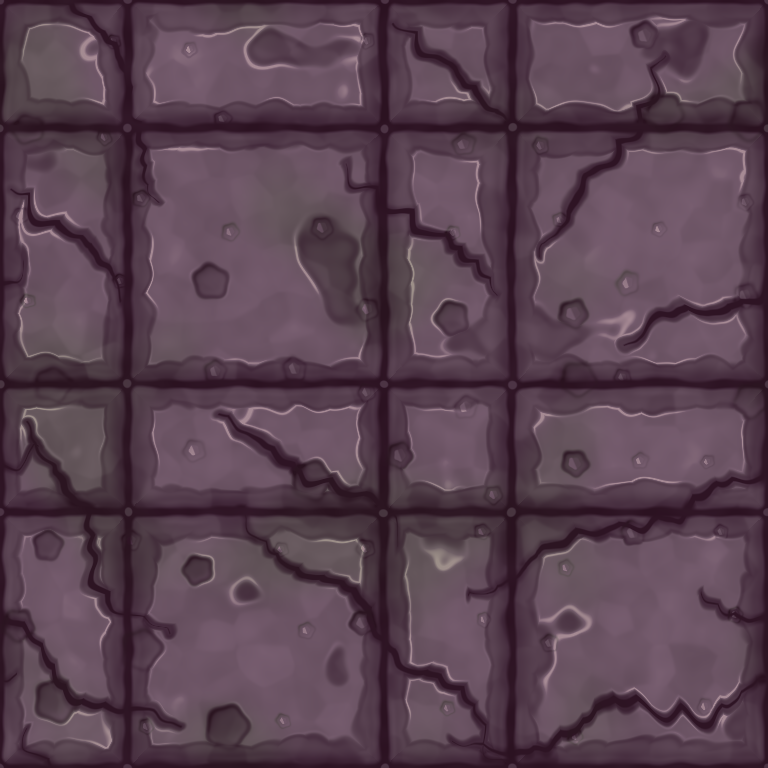
Give the GLSL for this texture, as a Shadertoy shader.

```glsl
// Cracked purple stone paving: narrow and wide slabs alternate in both directions.
// Slab distance, chips, craters and wandering cracks add up to one tone value,
// which a six step colour ramp turns into paint. Everything wraps at the canvas edge.

const vec3 RAMP[6] = vec3[6](
    vec3(0.17, 0.07, 0.13), vec3(0.26, 0.16, 0.23), vec3(0.33, 0.24, 0.30),
    vec3(0.40, 0.31, 0.37), vec3(0.46, 0.36, 0.43), vec3(0.65, 0.54, 0.58));
const vec3 MOSS_TINT = vec3(0.94, 1.04, 0.92);
const float REPEATS = 2.0;               // narrow + wide pairs per side
const vec2 SPLIT = vec2(1.0, 2.0) / 3.0; // where each pair divides
const float CORNER = 0.014;
const float JOINT = 0.0055;
const float BEVEL = 0.022;
const float CRATER_GRID = 9.0;
const float DAB_GRID = 26.0;
const int CRACKS = 12;
const float CRACK_WIDTH = 0.0036;
const vec2 LIGHT = vec2(-0.5, 0.85);

vec2 hash2(vec2 p) {
    vec3 q = fract((p.xyx + 7.3) * vec3(0.1031, 0.1030, 0.0973));
    q += dot(q, q.yzx + 33.33);
    return fract((q.xx + q.yz) * q.zy);
}

float corner(vec2 cell, vec2 offset, float scale, float seed) {
    float a = 6.2832 * hash2(mod(cell, scale) + seed).x;
    return dot(vec2(cos(a), sin(a)), offset);
}

// Gradient noise that wraps over the unit square
float noise(vec2 uv, float scale, float seed) {
    vec2 p = uv * scale, i = floor(p), f = p - i, e = vec2(1, 0);
    vec2 u = f * f * f * (f * (f * 6.0 - 15.0) + 10.0);
    return mix(mix(corner(i, f, scale, seed), corner(i + e.xy, f - e.xy, scale, seed), u.x),
               mix(corner(i + e.yx, f - e.yx, scale, seed), corner(i + 1.0, f - 1.0, scale, seed), u.x), u.y);
}

float band(float x, float width) { return exp(-x * x / (width * width)); }

// Soft cellular patches that read as brush dabs, -0.5 to 0.5
float dabs(vec2 uv) {
    vec2 p = uv * DAB_GRID, cell = floor(p);
    float sum = 0.0, weight = 1e-6;
    for (int k = 0; k < 9; k++) {
        vec2 c = cell + vec2(k % 3, k / 3) - 1.0;
        vec2 h = hash2(mod(c, DAB_GRID) + 50.0), v = p - c - h;
        float w = exp(-14.0 * dot(v, v));
        sum += w * hash2(h * 91.0).x;
        weight += w;
    }
    return sum / weight - 0.5;
}

// Tone change from craters; the large ones also bite into the raised face
float craters(vec2 uv, inout float face) {
    vec2 cell = floor(uv * CRATER_GRID);
    float tone = 0.0;
    for (int k = 0; k < 9; k++) {
        vec2 c = cell + vec2(k % 3, k / 3) - 1.0, id = mod(c, CRATER_GRID);
        vec2 h = hash2(id + 120.0), kind = hash2(id + 170.0);
        if (kind.x > 0.78) continue;
        float radius = mix(0.009, 0.027, kind.y * kind.y);
        vec2 v = (uv - (c + 0.2 + 0.6 * h) / CRATER_GRID) / radius;
        float r = length(v) * (1.0 + 0.07 * sin(5.0 * atan(v.y, v.x + 1e-5) + 6.3 * h.x));
        float bowl = 1.0 - smoothstep(0.82, 1.08, r);
        tone -= bowl * (0.3 + 0.85 * dot(v, LIGHT) * smoothstep(0.2, 1.0, r));
        tone -= 0.55 * band(r - 1.0, 0.17);
        // Faceted pebble in the small ones
        float pebble = (1.0 - smoothstep(0.38, 0.54, r)) * step(kind.y, 0.7);
        tone += pebble * (0.35 + 1.1 * smoothstep(0.1, -0.1, v.x + 0.4 * v.y));
        if (kind.y > 0.6) face = min(face, (r - 1.1) * radius);
    }
    return tone;
}

// Distance to the nearest of several long, kinked cracks
float cracks(vec2 uv) {
    float nearest = 1.0;
    for (int k = 0; k < CRACKS; k++) {
        float s = float(k), seed = 200.0 + 17.0 * s;
        vec2 h = hash2(vec2(s, 31.0)), g = hash2(vec2(s, 57.0));
        vec2 start = (vec2(k % 3, k / 3) + 0.15 + 0.7 * h) / vec2(3, 4);
        float angle = (k % 3 == 2 ? 0.65 : -0.75) + 0.9 * (g.x - 0.5);
        float reach = mix(0.10, 0.25, g.y);
        vec2 v = fract(uv - start + 0.5) - 0.5, axis = vec2(cos(angle), sin(angle));
        vec2 at = vec2(dot(v, axis) + 0.5, 0.37);
        float along = abs(at.x - 0.5);
        float across = dot(v, vec2(-axis.y, axis.x)) + 0.07 * noise(at, 7.0, seed)
                     + 0.04 * abs(noise(at, 19.0, seed)) + 0.006 * noise(at, 53.0, seed);
        float taper = 0.003 * smoothstep(0.4, 1.0, along / reach) + 0.0015 * noise(at, 29.0, seed);
        nearest = min(nearest, length(vec2(across * 0.85, max(along - reach, 0.0))) + taper);
    }
    return nearest;
}

void mainImage(out vec4 fragColor, in vec2 fragCoord) {
    vec2 uv = fragCoord / iResolution.xy;
    float px = 1.0 / iResolution.y;
    vec2 p = uv + 0.004 * vec2(noise(uv, 23.0, 1.0), noise(uv, 23.0, 2.0));

    // Slab under this point and depth inside its rounded edge
    vec2 q = fract(p * REPEATS), side = step(SPLIT, q);
    vec2 low = side * SPLIT, high = mix(SPLIT, vec2(1), side);
    vec2 extent = 0.5 * (high - low) / REPEATS, local = (q - 0.5 * (low + high)) / REPEATS;
    vec2 slab = hash2(mod(floor(p * REPEATS) * 2.0 + side, 2.0 * REPEATS) + 80.0);
    vec2 b = abs(local) - extent + CORNER;
    float depth = CORNER - length(max(b, 0.0)) - min(max(b.x, b.y), 0.0) + 0.003 * noise(uv, 31.0, 3.0);

    // Raised face, cut back by chips, craters and cracks
    float crack = cracks(p);
    float face = depth - BEVEL - 0.007 * slab.x - 0.03 * abs(noise(uv, 9.0, 4.0)) - 0.016 * abs(noise(uv, 21.0, 5.0));
    face = min(face, 0.06 * (noise(uv, 8.0, 6.0) + 0.34) + 0.012 * noise(uv, 24.0, 7.0));
    face = min(face, crack - 0.008 - 0.012 * abs(noise(uv, 13.0, 8.0)));
    float pits = craters(p, face);
    float raised = smoothstep(-0.002, 0.002, face);

    // Painted tone, in ramp steps
    float patchy = noise(uv, 5.0, 9.0);
    float tone = 2.3 + 1.05 * raised + 0.35 * smoothstep(0.0, 0.035, face);
    tone += 0.75 * dabs(p) + 0.35 * patchy + 0.3 * noise(uv, 37.0, 10.0) + 0.3 * (slab.y - 0.5) + pits;
    vec2 outward = b.x > b.y ? vec2(sign(local.x), 0) : vec2(0, sign(local.y));
    float slope = 1.0 - smoothstep(JOINT, BEVEL + 0.008, depth);
    tone += slope * (0.45 * dot(outward, LIGHT) - 0.9);
    tone += 0.5 * band(depth - 0.012, 0.004) * smoothstep(-0.1, 0.3, noise(uv, 11.0, 11.0));
    tone -= 0.55 * band(face + 0.004, 0.003);
    tone += 1.9 * band(face - 0.001, 0.0021) * smoothstep(-0.2, 0.25, noise(uv, 10.0, 12.0));

    // Cracks, joints and grit where the joints cross
    tone -= 0.8 * (1.0 - smoothstep(CRACK_WIDTH, 0.012, crack));
    tone = mix(0.1, tone, smoothstep(CRACK_WIDTH - px, CRACK_WIDTH + px, crack));
    tone = mix(0.1 + 0.3 * noise(uv, 29.0, 13.0), tone, smoothstep(JOINT - 0.003, JOINT + 0.003, depth));
    float grit = length(extent - abs(local));
    tone = mix(tone, 1.9, 0.8 * (1.0 - smoothstep(0.004, 0.004 + 2.0 * px, grit)));

    tone = clamp(tone, 0.0, 4.999);
    int shade = int(tone);
    vec3 color = mix(RAMP[shade], RAMP[shade + 1], fract(tone));
    color *= mix(vec3(1), MOSS_TINT, smoothstep(0.0, 0.4, -patchy - 0.3 * pits));
    fragColor = vec4(color, 1.0);
}
```
